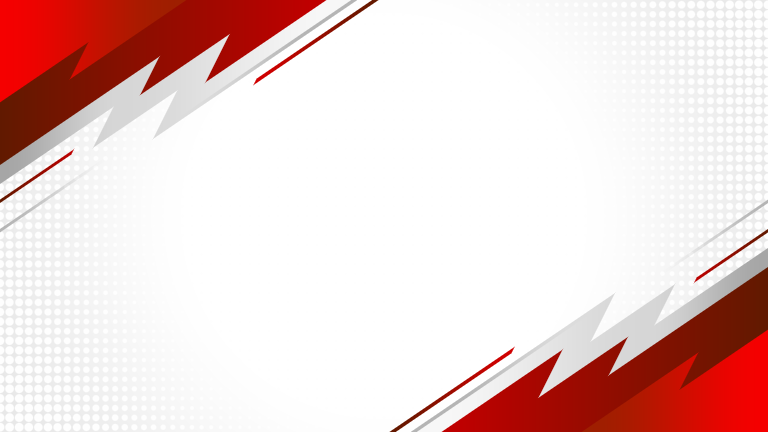
Write a WebGL 1 fragment shader that draws this background.

```glsl
precision highp float;

uniform vec2 u_resolution;

#define SLOPE 0.68
#define LEAN 0.5
#define DOT_ROWS 45.0
#define DOT_MIN 0.10
#define DOT_MAX 0.46
#define GLOW_INNER 0.42
#define GLOW_OUTER 1.0
#define EDGE_SHADE 0.91

// Soft coverage of the region where d is negative.
float fill(float d) {
    return clamp(0.5 - d * u_resolution.y / 1.2, 0.0, 1.0);
}

// Band edge that steps from nearEdge to farEdge across a slanted tooth.
float tooth(vec2 band, float nearEdge, float farEdge, float cut) {
    return min(band.x - nearEdge, max(band.x - farEdge, cut - band.y));
}

// Thin diagonal stripe between two band offsets.
float stripe(float s, float inner, float outer) {
    return max(inner - s, s - outer);
}

// White centre with a halftone of white dots toward the rim.
vec3 halftone(vec2 p, vec2 center) {
    float rim = smoothstep(GLOW_INNER, GLOW_OUTER, length(p - center));
    vec2 cell = fract((p - center) * DOT_ROWS + 0.5 * DOT_ROWS) - 0.5;
    float dotRadius = mix(DOT_MIN, DOT_MAX, rim);
    float dots = fill((length(cell) - dotRadius) / DOT_ROWS);
    float shade = mix(1.0, EDGE_SHADE, rim);
    return vec3(mix(shade, 0.995, dots));
}

void main() {
    // Height is one unit; y runs down from the upper left corner.
    vec2 p = gl_FragCoord.xy / u_resolution.y;
    p.y = 1.0 - p.y;
    vec2 center = vec2(0.5 * u_resolution.x / u_resolution.y, 0.5);
    vec3 color = halftone(p, center);

    // Half-turn symmetry joins the two decorated corners.
    if (dot(p - center, vec2(SLOPE, 1.0)) > 0.0) p = 2.0 * center - p;

    // x: offset across the bands, y: position across the teeth.
    vec2 band = vec2(p.y + SLOPE * p.x, p.x + LEAN * p.y);

    // Silver layer
    float silverEdge = min(tooth(band, 0.426, 0.4885, 0.3865),
                           tooth(band, 0.426, 0.5625, 0.515));
    float silverTone = mix(0.65, 0.84, smoothstep(0.0, 0.28, p.x));
    silverTone = mix(silverTone, 0.97, smoothstep(0.28, 0.78, p.x));
    color = mix(color, vec3(silverTone), fill(silverEdge));

    // Grey hairlines with fading ends
    float upperGrey = fill(stripe(band.x, 0.553, 0.5625)) * smoothstep(0.4, 0.72, p.x);
    float lowerGrey = fill(stripe(band.x, 0.530, 0.538)) * (1.0 - smoothstep(0.0, 0.26, p.x));
    color = mix(color, vec3(0.71), max(upperGrey, lowerGrey));

    // Dark red layer
    vec3 brown = vec3(0.38, 0.10, 0.0);
    vec3 crimson = vec3(0.75, 0.0, 0.0);
    float darkEdge = min(tooth(band, 0.382, 0.4405, 0.4345),
                         tooth(band, 0.382, 0.514, 0.571));
    vec3 darkRed = mix(brown, crimson, clamp(p.x / 0.72, 0.0, 1.0));
    color = mix(color, darkRed, fill(darkEdge));

    // Bright red layer
    vec3 brightRed = mix(vec3(0.96, 0.0, 0.0), vec3(0.62, 0.12, 0.0),
                         smoothstep(0.0, 0.42, p.x));
    color = mix(color, brightRed, fill(tooth(band, 0.237, 0.2935, 0.2535)));

    // Red accent lines
    float leftAccent = max(stripe(band.x, 0.462, 0.470), band.y - 0.344);
    color = mix(color, mix(brown, crimson, clamp(p.x / 0.17, 0.0, 1.0)), fill(leftAccent));
    float rightAccent = max(stripe(band.x, 0.586, 0.596), 0.685 - band.y);
    vec3 accentRed = mix(vec3(0.82, 0.0, 0.0), brown, smoothstep(0.58, 0.90, p.x));
    color = mix(color, accentRed, fill(rightAccent));

    gl_FragColor = vec4(color, 1.0);
}
```
